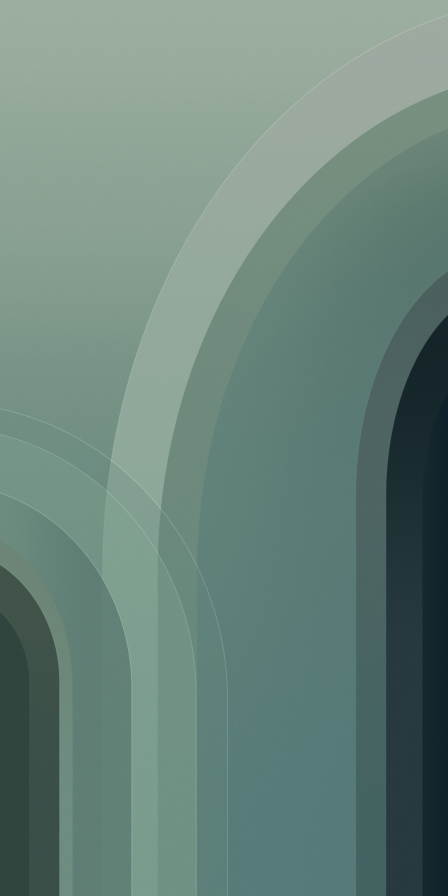
A WebGL 1 fragment shader for this background:

```glsl
precision highp float;

uniform vec2 u_resolution;

const vec2 BIG_CENTER = vec2(1.25, 0.724);
const vec2 DOOR_CENTER = vec2(1.146, 0.893);
const float LEFT_X = -0.13;

float hash(vec2 p) {
  return fract(sin(dot(p, vec2(127.1, 311.7))) * 43758.5453);
}

// Approximate signed distance to an elliptical arch with straight legs
float arch(vec2 p, vec2 center, vec2 radii) {
  vec2 q = p - center;
  q.y = max(q.y, 0.0);
  float k = length(q / radii);
  return (k - 1.0) * k / max(length(q / (radii * radii)), 0.001);
}

float fill(float d, float pixel) {
  return 1.0 - smoothstep(-0.75 * pixel, 0.75 * pixel, d);
}

float rim(float d, float width) {
  return 1.0 - smoothstep(0.0, width, abs(d));
}

// Vertical blend through three colours, y runs from 0 to 2
vec3 ramp(float y, vec3 low, vec3 middle, vec3 high) {
  vec3 c = mix(low, middle, smoothstep(0.0, 1.1, y));
  return mix(c, high, smoothstep(0.9, 2.0, y));
}

vec3 sky(float y) {
  vec3 c = mix(vec3(0.42, 0.54, 0.50), vec3(0.46, 0.57, 0.52), smoothstep(0.7, 1.15, y));
  c = mix(c, vec3(0.54, 0.63, 0.575), smoothstep(1.05, 1.55, y));
  return mix(c, vec3(0.61, 0.68, 0.62), smoothstep(1.45, 2.0, y));
}

// Large pale arch with its nested interior
vec3 paintBigArch(vec3 color, vec2 p, float pixel) {
  float outer = arch(p, BIG_CENTER, vec2(1.021, 1.281));
  float inner = arch(p, BIG_CENTER, vec2(0.898, 1.12));
  float core = arch(p, BIG_CENTER, vec2(0.81, 1.04));

  vec3 band = ramp(p.y, vec3(0.48, 0.62, 0.57), vec3(0.56, 0.66, 0.605), vec3(0.62, 0.665, 0.63));
  vec3 ring = ramp(p.y, vec3(0.40, 0.53, 0.49), vec3(0.43, 0.54, 0.49), vec3(0.47, 0.565, 0.50));
  vec3 room = ramp(p.y, vec3(0.345, 0.485, 0.475), vec3(0.385, 0.515, 0.48), vec3(0.45, 0.545, 0.485));

  // Depth shading towards the doorway
  float door = arch(p, DOOR_CENTER, vec2(0.352, 0.552));
  float shade = 1.0 - smoothstep(0.0, 0.38, door);
  room = mix(room, ramp(p.y, vec3(0.33, 0.475, 0.47), vec3(0.345, 0.475, 0.455),
                        vec3(0.31, 0.42, 0.38)), shade * 0.8);

  color = mix(color, band, fill(outer, pixel));
  color += 0.05 * rim(outer, 1.2 * pixel);
  color = mix(color, ring, fill(inner, pixel));
  return mix(color, room, fill(core, pixel));
}

// Dark doorway on the right
vec3 paintDoor(vec3 color, vec2 p, float pixel) {
  float frame = arch(p, DOOR_CENTER, vec2(0.352, 0.552));
  float opening = arch(p, DOOR_CENTER, vec2(0.284, 0.471));
  float depth = arch(p, DOOR_CENTER - vec2(0.0, 0.013), vec2(0.203, 0.354));

  vec3 frameColor = ramp(p.y, vec3(0.26, 0.39, 0.38), vec3(0.31, 0.395, 0.39), vec3(0.27, 0.35, 0.33));
  vec3 openingColor = mix(vec3(0.155, 0.225, 0.245), vec3(0.08, 0.145, 0.16),
                          smoothstep(0.5, 1.25, p.y));
  vec3 depthColor = mix(vec3(0.09, 0.16, 0.18), vec3(0.06, 0.13, 0.165),
                        smoothstep(0.94, 1.0, p.x));

  color = mix(color, frameColor, fill(frame, pixel));
  color += 0.025 * rim(frame, 1.2 * pixel);
  color = mix(color, openingColor, fill(opening, pixel));
  return mix(color, depthColor, fill(depth, pixel));
}

// Translucent arches on the left, around a dark niche
vec3 paintLeftArches(vec3 color, vec2 p, float pixel) {
  float halo = arch(p, vec2(LEFT_X, 0.4375), vec2(0.638, 0.664));
  float veil = arch(p, vec2(LEFT_X, 0.45), vec2(0.568, 0.596));
  float shell = arch(p, vec2(LEFT_X, 0.464), vec2(0.424, 0.458));
  float lip = arch(p, vec2(LEFT_X, 0.47), vec2(0.292, 0.365));
  float niche = arch(p, vec2(LEFT_X, 0.477), vec2(0.263, 0.302));
  float hollow = arch(p, vec2(LEFT_X, 0.477), vec2(0.195, 0.21));

  color = mix(color, vec3(0.40, 0.535, 0.49), 0.28 * fill(halo, pixel));
  color += 0.07 * rim(halo, 1.1 * pixel);
  color = mix(color, vec3(0.50, 0.64, 0.56), 0.36 * fill(veil, pixel));
  color += 0.06 * rim(veil, 1.1 * pixel);

  float shadow = mix(0.25, 0.72, smoothstep(0.0, 0.2, p.x));
  color = mix(color, vec3(0.345, 0.46, 0.43), shadow * fill(shell, pixel));
  color += 0.08 * rim(shell, 1.1 * pixel);

  vec3 lipColor = mix(vec3(0.44, 0.56, 0.51), vec3(0.43, 0.52, 0.46), smoothstep(0.2, 0.75, p.y));
  color = mix(color, lipColor, 0.85 * fill(lip, pixel));
  vec3 nicheColor = mix(vec3(0.225, 0.31, 0.285), vec3(0.26, 0.33, 0.29), smoothstep(0.2, 0.75, p.y));
  color = mix(color, nicheColor, fill(niche, pixel));
  color += 0.06 * rim(niche, 1.1 * pixel);
  return mix(color, vec3(0.19, 0.27, 0.245), fill(hollow, pixel));
}

void main() {
  vec2 p = gl_FragCoord.xy / u_resolution * vec2(1.0, 2.0);
  float pixel = 1.0 / u_resolution.x;

  vec3 color = sky(p.y);
  color = paintBigArch(color, p, pixel);
  color = paintDoor(color, p, pixel);
  color = paintLeftArches(color, p, pixel);

  // Fine grain against banding
  color += (hash(floor(p * 256.0)) - 0.5) * 0.006;
  gl_FragColor = vec4(color, 1.0);
}
```
